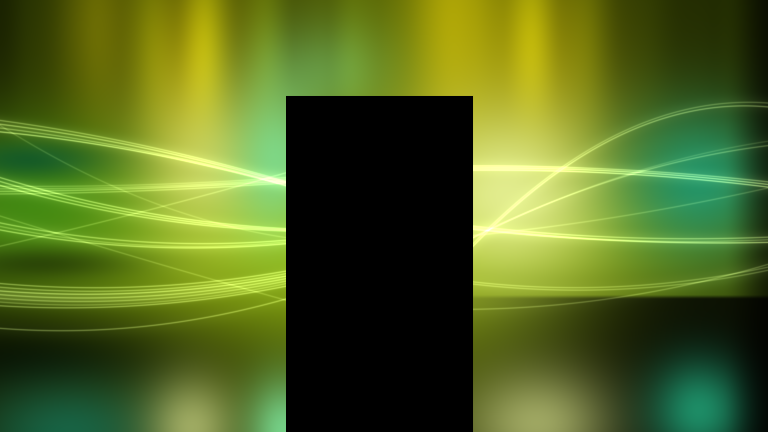
Reproduce this background procedurally as a Shadertoy shader.

```glsl
// Blurred lime, gold and teal lights with fine glowing ribbons and a black panel.
// Soft elliptical glows build the backdrop; bundles of parabolic strands cross
// each side, and the panel is a smooth-edged box over the middle.

#define LINE_WIDTH 0.0021
#define LINE_LIGHT 0.42
#define HALO_WIDTH 0.018
#define HALO_LIGHT 0.035
#define STREAK_AMOUNT 0.16
#define STREAK_COUNT 26.0
#define SHADE_TOP 0.313
#define PANEL_MIN vec2(0.3724, 0.0)
#define PANEL_MAX vec2(0.616, 0.778)
#define LEFT_SPAN vec2(0.0, 0.3724)
#define RIGHT_SPAN vec2(0.616, 1.0)

const vec3 GOLD = vec3(0.78, 0.72, 0.02);
const vec3 LIME = vec3(0.60, 0.76, 0.07);
const vec3 CREAM = vec3(0.90, 0.94, 0.58);
const vec3 MINT = vec3(0.48, 0.87, 0.58);
const vec3 TEAL = vec3(0.12, 0.59, 0.43);
const vec3 GREEN = vec3(0.24, 0.56, 0.08);
const vec3 SHADOW = vec3(0.03, 0.06, 0.0);
const vec3 STRAND = vec3(0.85, 0.95, 0.58);

float hash(float n) {
    n = fract(n * 0.1031);
    n *= n + 33.33;
    return fract(n * (n + n));
}

float noise(float x) {
    float cell = floor(x);
    return mix(hash(cell), hash(cell + 1.0), smoothstep(0.0, 1.0, x - cell));
}

// Blends an elliptical light of the given colour into the backdrop.
void glow(inout vec3 col, vec2 p, vec2 centre, vec2 radius, vec3 tint, float amount) {
    vec2 d = (p - centre) / radius;
    col = mix(col, tint, amount * exp(-dot(d, d)));
}

// Light of a strand bundle; heights are at the start, middle and end of the span.
float ribbon(vec2 p, vec2 span, vec3 h, vec2 spread, int count, float light) {
    float t = (p.x - span.x) / (span.y - span.x);
    if (t < -0.02 || t > 1.02) return 0.0;
    float a = 2.0 * (h.x - 2.0 * h.y + h.z);
    float b = h.z - h.x - a;
    float slope = (2.0 * a * t + b) / (span.y - span.x) * iResolution.y / iResolution.x;
    float d = (p.y - (a * t * t + b * t + h.x)) / sqrt(1.0 + slope * slope);
    float width = max(LINE_WIDTH, 0.6 / iResolution.y);
    float sum = HALO_LIGHT * float(count) * exp(-d * d / (HALO_WIDTH * HALO_WIDTH));
    for (int i = 0; i < count; i++) {
        float lane = (float(i) + 0.5) / float(count) - 0.5;
        float seed = hash(float(i) * 7.0 + h.x * 91.0);
        float shift = lane * mix(spread.x, spread.y, t) + (seed - 0.5) * 0.012 * t * (1.0 - t);
        float e = (d - shift) / width;
        sum += LINE_LIGHT * mix(0.5, 1.0, seed) * exp(-e * e);
    }
    return sum * light;
}

vec3 backdrop(vec2 p) {
    vec3 col = SHADOW;
    glow(col, p, vec2(0.48, 0.65), vec2(0.44, 0.9), vec3(0.40, 0.46, 0.02), 0.95);
    glow(col, p, vec2(0.46, 0.46), vec2(0.52, 0.22), LIME, 0.95);

    // Golden upright bands
    glow(col, p, vec2(0.13, 0.95), vec2(0.05, 0.26), GOLD, 0.38);
    glow(col, p, vec2(0.25, 0.82), vec2(0.065, 0.28), GOLD, 0.88);
    glow(col, p, vec2(0.59, 0.93), vec2(0.06, 0.40), GOLD, 0.75);
    glow(col, p, vec2(0.69, 0.85), vec2(0.09, 0.30), GOLD, 0.80);
    glow(col, p, vec2(0.42, 0.83), vec2(0.09, 0.12), MINT, 0.40);
    float streak = noise(p.x * STREAK_COUNT) - 0.5;
    col *= 1.0 + 2.0 * STREAK_AMOUNT * streak * smoothstep(0.6, 0.95, p.y);

    // Lights along the middle
    glow(col, p, vec2(0.04, 0.53), vec2(0.16, 0.17), GREEN, 0.80);
    glow(col, p, vec2(0.04, 0.63), vec2(0.10, 0.045), vec3(0.03, 0.32, 0.18), 0.75);
    glow(col, p, vec2(0.27, 0.61), vec2(0.09, 0.18), CREAM, 0.60);
    glow(col, p, vec2(0.36, 0.63), vec2(0.055, 0.17), MINT, 0.85);
    glow(col, p, vec2(0.66, 0.55), vec2(0.13, 0.20), CREAM, 0.95);
    glow(col, p, vec2(0.91, 0.58), vec2(0.10, 0.17), TEAL, 0.92);
    glow(col, p, vec2(0.06, 0.39), vec2(0.12, 0.04), SHADOW, 0.50);

    // Shaded floor, with a crisp upper edge on the right
    float edge = 1.0 - smoothstep(-0.006, 0.006, p.y - SHADE_TOP);
    float right = smoothstep(0.58, 0.92, p.x);
    col *= 1.0 - edge * mix(0.12, 0.80, right) * step(0.5, p.x);
    glow(col, p, vec2(0.0, 0.17), vec2(0.24, 0.10), SHADOW, 0.92);
    glow(col, p, vec2(0.09, 0.0), vec2(0.12, 0.12), TEAL * 0.72, 0.85);
    glow(col, p, vec2(0.25, 0.01), vec2(0.06, 0.12), CREAM * 0.85, 0.75);
    glow(col, p, vec2(0.37, 0.0), vec2(0.05, 0.13), MINT, 0.90);
    glow(col, p, vec2(0.70, 0.02), vec2(0.10, 0.13), CREAM * 0.82, 0.80);
    glow(col, p, vec2(0.91, 0.05), vec2(0.065, 0.12), TEAL, 0.92);
    return col * mix(1.0, 0.35, smoothstep(0.94, 1.01, p.x));
}

float ribbons(vec2 p) {
    float s = ribbon(p, LEFT_SPAN, vec3(0.708, 0.655, 0.575), vec2(0.035, 0.012), 4, 1.0);
    s += ribbon(p, LEFT_SPAN, vec3(0.560, 0.566, 0.583), vec2(0.024, 0.016), 4, 0.7);
    s += ribbon(p, LEFT_SPAN, vec3(0.580, 0.502, 0.468), vec2(0.026, 0.008), 3, 0.85);
    s += ribbon(p, LEFT_SPAN, vec3(0.476, 0.434, 0.440), vec2(0.024, 0.012), 3, 0.9);
    s += ribbon(p, LEFT_SPAN, vec3(0.318, 0.314, 0.355), vec2(0.060, 0.040), 7, 0.8);
    s += ribbon(p, LEFT_SPAN, vec3(0.240, 0.243, 0.308), vec2(0.0), 1, 0.7);
    s += ribbon(p, LEFT_SPAN, vec3(0.430, 0.510, 0.600), vec2(0.0), 1, 0.5);
    s += ribbon(p, LEFT_SPAN, vec3(0.500, 0.400, 0.305), vec2(0.0), 1, 0.5);
    s += ribbon(p, LEFT_SPAN, vec3(0.710, 0.540, 0.450), vec2(0.0), 1, 0.4);
    s += ribbon(p, RIGHT_SPAN, vec3(0.433, 0.690, 0.757), vec2(0.008, 0.018), 2, 0.8);
    s += ribbon(p, RIGHT_SPAN, vec3(0.611, 0.602, 0.573), vec2(0.014, 0.018), 3, 1.0);
    s += ribbon(p, RIGHT_SPAN, vec3(0.473, 0.446, 0.445), vec2(0.010, 0.018), 3, 1.0);
    s += ribbon(p, RIGHT_SPAN, vec3(0.345, 0.334, 0.378), vec2(0.010, 0.014), 2, 0.7);
    s += ribbon(p, RIGHT_SPAN, vec3(0.284, 0.312, 0.388), vec2(0.0), 1, 0.6);
    s += ribbon(p, RIGHT_SPAN, vec3(0.450, 0.590, 0.668), vec2(0.0, 0.020), 2, 0.55);
    return s + ribbon(p, RIGHT_SPAN, vec3(0.455, 0.500, 0.565), vec2(0.0), 1, 0.6);
}

void mainImage(out vec4 fragColor, in vec2 fragCoord) {
    vec2 p = fragCoord / iResolution.xy;
    vec3 col = backdrop(p);
    col += STRAND * ribbons(p) * (1.0 - 0.5 * col);
    // Black panel
    vec2 aspect = vec2(iResolution.x / iResolution.y, 1.0);
    vec2 outside = max(PANEL_MIN - p, p - PANEL_MAX) * aspect;
    float cover = smoothstep(-0.5, 0.5, max(outside.x, outside.y) * iResolution.y);
    fragColor = vec4(clamp(col * cover, 0.0, 1.0), 1.0);
}
```
